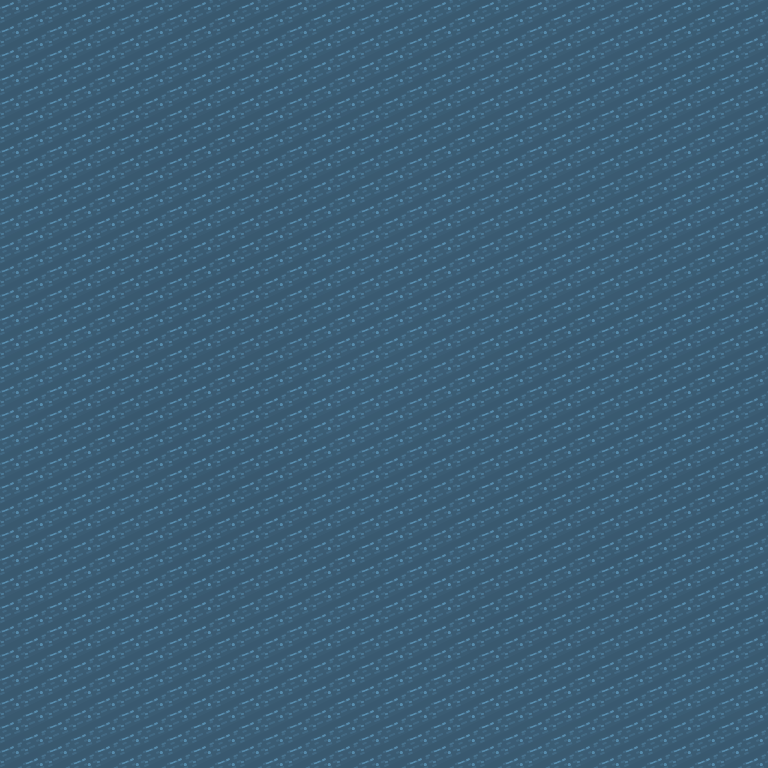
Write a Shadertoy shader that draws this pattern.

```glsl
float hash(vec2 p) {
    return fract(sin(dot(p, vec2(127.1, 311.7))) * 43758.5453);
}

float valueNoise(vec2 p) {
    vec2 i = floor(p), f = fract(p);
    f = f * f * (3.0 - 2.0 * f);
    return mix(mix(hash(i), hash(i + vec2(1, 0)), f.x),
               mix(hash(i + vec2(0, 1)), hash(i + vec2(1, 1)), f.x), f.y);
}

// Repeating dash, slightly flatter than the rows it sits in
float dash(vec2 q, vec2 centre, float halfLength, float radius, float blur) {
    vec2 d = fract(q - centre + 0.5) - 0.5;
    d.y += 0.5 * d.x;
    float along = clamp(d.x, -halfLength, halfLength);
    d -= along * vec2(1.0, 0.42);
    return 1.0 - smoothstep(-blur, blur, length(d) - radius);
}

void mainImage(out vec4 fragColor, in vec2 fragCoord) {
    vec2 uv = fragCoord / iResolution.xy;
    float blur = max(0.02, 17.0 / iResolution.y);

    // Square cells, each column half a cell above the last
    vec2 q = uv * 32.0;
    q.y -= 0.5 * q.x;

    // Broad soft fading over the cloth
    float fade = 0.65 * valueNoise(uv * 4.0 + 3.0) + 0.35 * valueNoise(uv * 11.0);
    vec3 color = vec3(0.232, 0.362, 0.453) * (0.98 + 0.04 * fade);

    // Slightly deeper furrow between the rows
    float furrow = smoothstep(0.26, 0.08, abs(fract(q.y) - 0.85));
    color *= 1.0 - 0.03 * furrow;

    // Faint flecks within each row
    float flecks = 0.0;
    for (int i = 0; i < 9; i++) {
        float k = float(i);
        vec2 centre = vec2(fract(k * 0.618 + 0.1), 0.06 + 0.075 * k);
        float halfLength = 0.02 + 0.08 * hash(vec2(k, 4.0));
        flecks = max(flecks, dash(q, centre, halfLength, 0.045, blur));
    }
    color = mix(color, vec3(0.265, 0.42, 0.525), flecks * (0.75 + 0.2 * fade));

    // Bright broken thread and stray stitches
    float thread = dash(q, vec2(0.22, 0.62), 0.1, 0.036, blur);
    thread = max(thread, dash(q, vec2(0.5, 0.6), 0.03, 0.045, blur));
    thread = max(thread, dash(q, vec2(0.72, 0.28), 0.0, 0.065, blur));
    thread = max(thread, 0.7 * dash(q, vec2(0.1, 0.2), 0.02, 0.045, blur));
    thread = max(thread, 0.5 * dash(q, vec2(0.82, 0.6), 0.05, 0.04, blur));
    float wear = 0.85 + 0.15 * valueNoise(q * 0.7);
    color = mix(color, vec3(0.345, 0.555, 0.685), thread * wear);

    fragColor = vec4(color, 1.0);
}
```
